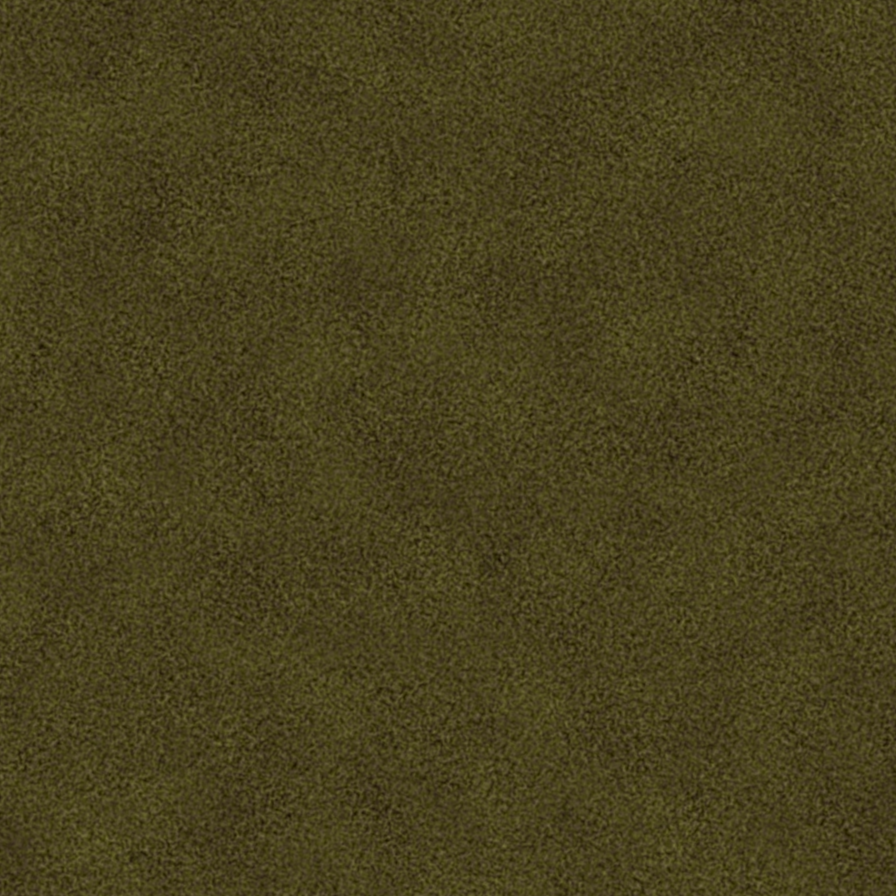
Give the GLSL for this texture, as a WebGL 2 fragment shader.

```glsl
#version 300 es
precision highp float;
// Draws a mossy olive-brown ground with soft blotches and crisp felted grain.

uniform vec2 u_resolution;
out vec4 fragColor;

float hash(vec2 cell) {
    vec3 h = fract(cell.xyx * vec3(0.1031, 0.1030, 0.0973));
    h += dot(h, h.yzx + 33.33);
    return fract((h.x + h.y) * h.z);
}

vec2 gradient(vec2 cell) {
    float angle = 6.2832 * hash(cell);
    return vec2(cos(angle), sin(angle));
}

// Gradient noise, roughly -0.7 to 0.7
float noise(vec2 p) {
    vec2 cell = floor(p);
    vec2 f = p - cell;
    vec2 u = f * f * f * (f * (f * 6.0 - 15.0) + 10.0);
    float a = dot(gradient(cell), f);
    float b = dot(gradient(cell + vec2(1, 0)), f - vec2(1, 0));
    float c = dot(gradient(cell + vec2(0, 1)), f - vec2(0, 1));
    float d = dot(gradient(cell + vec2(1, 1)), f - vec2(1, 1));
    return mix(mix(a, b, u.x), mix(c, d, u.x), u.y);
}

mat2 turn(float angle) {
    float c = cos(angle);
    float s = sin(angle);
    return mat2(c, s, -s, c);
}

// Layered noise with each octave turned to hide the lattice
float fbm(vec2 p) {
    float sum = 0.0;
    float amplitude = 1.0;
    for (int i = 0; i < 4; i++) {
        sum += amplitude * noise(p);
        p = turn(0.65) * p * 2.0 + 17.3;
        amplitude *= 0.78;
    }
    return sum;
}

void main() {
    vec2 p = gl_FragCoord.xy / u_resolution.y;

    // Moss patches and areas of slightly rougher texture
    float moss = fbm(turn(0.4) * p * 8.0 + 3.7);
    float roughness = clamp(1.0 + 0.35 * fbm(p * 12.0 + 41.2), 0.7, 1.4);

    // Grain from turned layers, so that no lattice direction shows
    vec2 bend = vec2(noise(p * 80.0 + 5.1), noise(p * 80.0 + 63.4));
    vec2 q = p + 0.002 * bend;
    float grain = 0.130 * noise(turn(0.5) * q * 210.0 + 11.6)
                + 0.080 * noise(turn(1.1) * q * 130.0 + 29.8)
                + 0.080 * noise(turn(0.2) * p * 250.0 + 7.9);
    grain *= roughness;

    // Small sparse dark hollows
    float hollow = smoothstep(0.45, 0.95, fbm(turn(0.9) * p * 20.0 + 88.5));

    vec3 color = vec3(0.286, 0.256, 0.118);
    color += moss * vec3(0.028, 0.034, 0.010);
    color += grain * vec3(1.0, 1.02, 0.85);
    color -= hollow * vec3(0.040, 0.038, 0.018);

    // Fine drift between yellow, grey and brown fibres
    color += noise(turn(0.8) * p * 150.0 + 52.3) * vec3(0.012, -0.012, 0.070);
    fragColor = vec4(color, 1.0);
}
```
